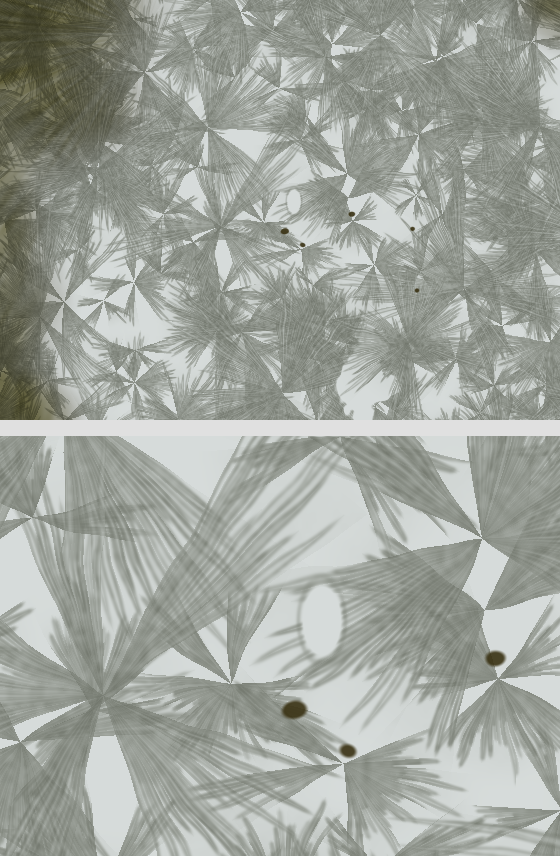
Top: the whole. Bottom: its middle third, enlarged.
Write a Shadertoy shader that draws this texture.

```glsl
// Translucent needle crystals in overlapping rosettes, seen through a microscope with brown shaded corners

const float TAU = 6.28319;

float hash(vec2 p) {
    return fract(sin(dot(p, vec2(127.1, 311.7))) * 43758.5453);
}

float noise(vec2 p) {
    vec2 i = floor(p), f = fract(p);
    f = f * f * (3.0 - 2.0 * f);
    return mix(mix(hash(i), hash(i + vec2(1, 0)), f.x),
               mix(hash(i + vec2(0, 1)), hash(i + vec2(1, 1)), f.x), f.y);
}

// Adds one rosette: bundles of pointed needles with dark rims and pale bodies
void addRosette(inout float ink, vec2 d, float reach, float seed) {
    float r = length(d);
    if (r > reach) return;
    float turn = fract(atan(d.y, d.x) / TAU + hash(vec2(seed, 4.0)));
    float bundle = floor(turn * 13.0);
    if (hash(vec2(bundle, seed)) < 0.42) return;
    float bundleReach = reach * mix(0.55, 1.0, hash(vec2(bundle, seed + 3.0)));

    for (float k = 0.0; k < 2.0; k++) {
        float count = floor(50.0 + reach * 110.0) + k * 11.0;
        float x = turn * count;
        vec2 id = vec2(floor(x), seed + 17.0 * k);
        float len = bundleReach * mix(0.4, 1.0, hash(id));
        float spacing = TAU * r / count;
        float tip = 1.0 - smoothstep(0.65, 1.0, r / len);
        float width = min(0.0036, 0.28 * spacing) * tip;
        float side = abs(fract(x) - 0.5 - 0.35 * (hash(id + 5.3) - 0.5)) * spacing - width;
        float rim = exp(-side * side / 2.6e-6) * smoothstep(0.0, 0.15, tip);
        float body = smoothstep(0.001, -0.001, side) * step(0.01, tip);
        ink = mix(ink, 0.13, 0.45 * body) + rim * mix(0.14, 0.42, hash(id + 8.7));
    }
    // Thin haze inside the bundle and a dense core
    ink += 0.035 * smoothstep(bundleReach, 0.5 * bundleReach, r) + 0.28 * exp(-r / 0.018);
}

void mainImage(out vec4 fragColor, in vec2 fragCoord) {
    vec2 uv = fragCoord / iResolution.y;
    float aspect = iResolution.x / iResolution.y;
    vec2 p = uv + 0.005 * (vec2(noise(uv * 32.0), noise(uv * 32.0 + 9.0)) - 0.5)
                + 0.03 * (vec2(noise(uv * 4.0), noise(uv * 4.0 + 5.0)) - 0.5);

    // Four layers of scattered rosettes, small ones below
    float ink = 0.0;
    float cell = 0.15;
    for (float layer = 0.0; layer < 4.0; layer++) {
        vec2 q = p / cell + layer * 7.3;
        for (int j = -1; j <= 1; j++) {
            for (int i = -1; i <= 1; i++) {
                vec2 id = floor(q) + vec2(i, j);
                vec2 center = id + vec2(hash(id + 1.7), hash(id + 6.1));
                float size = mix(0.7, 1.0, hash(id + 2.9));
                addRosette(ink, (q - center) * cell, cell * size, floor(hash(id + layer) * 900.0));
            }
        }
        cell *= 1.4;
    }

    // Ragged clear pool, a fan over its edge and a small clear lens
    float ragged = 0.05 * noise(p * 22.0) + 0.025 * noise(p * 60.0);
    float pool = length((p - vec2(0.86, 0.1)) * vec2(1.0, 0.85)) + ragged;
    ink *= smoothstep(0.108, 0.118, pool);
    addRosette(ink, p - vec2(0.98, 0.2), 0.25, 31.0);
    float lens = length((uv - vec2(0.7, 0.52)) / vec2(0.017, 0.031));
    ink *= smoothstep(0.85, 1.05, lens);
    ink += 0.2 * exp(-pow((lens - 1.1) / 0.1, 2.0));

    // Saturate overlaps and add fine grain
    ink = 0.62 * (1.0 - exp(-1.6 * ink));
    ink *= 0.85 + 0.3 * noise(uv * 170.0);

    // Brown shade at the left and corners, streaked away from a dark hub
    vec2 hub = uv - vec2(0.34, 0.92);
    float angle = atan(hub.y, -hub.x);
    float streak = noise(vec2(angle * 26.0, length(hub) * 9.0)) * 0.6
                 + noise(vec2(angle * 60.0, length(hub) * 16.0)) * 0.4;
    float cloud = noise(uv * 7.0) - 0.5;
    float shade = smoothstep(0.48, 0.12, length((uv - vec2(0.0, 0.96)) * vec2(1.1, 0.85)) + 0.1 * cloud);
    shade = max(shade, 0.7 * smoothstep(0.2, -0.04, uv.x + 0.1 * cloud));
    shade = max(shade, smoothstep(0.22, 0.03, length(uv) + 0.1 * cloud));
    shade = max(shade, 0.8 * smoothstep(0.17, 0.02, length(uv - vec2(aspect, 1.0)) + 0.05 * cloud));
    shade *= 0.65 + 0.6 * streak;

    // Light absorbed by crystals and shade
    vec3 color = vec3(0.84, 0.86, 0.855) * exp(-ink * vec3(1.0, 0.97, 1.1));
    color *= exp(-shade * vec3(0.7, 0.74, 0.78 + 0.35 * shade));

    // A few dark specks near the middle
    for (float n = 0.0; n < 5.0; n++) {
        vec2 spot = vec2(0.62, 0.3) + vec2(0.4, 0.25) * vec2(hash(vec2(n, 2.0)), hash(vec2(n, 8.0)));
        float radius = mix(0.005, 0.009, hash(vec2(n, 5.0)));
        float speck = length((p - spot) * vec2(0.9, 1.1)) - radius;
        color = mix(color, vec3(0.22, 0.19, 0.07), 0.9 * smoothstep(0.002, -0.002, speck));
    }
    fragColor = vec4(color, 1.0);
}
```
